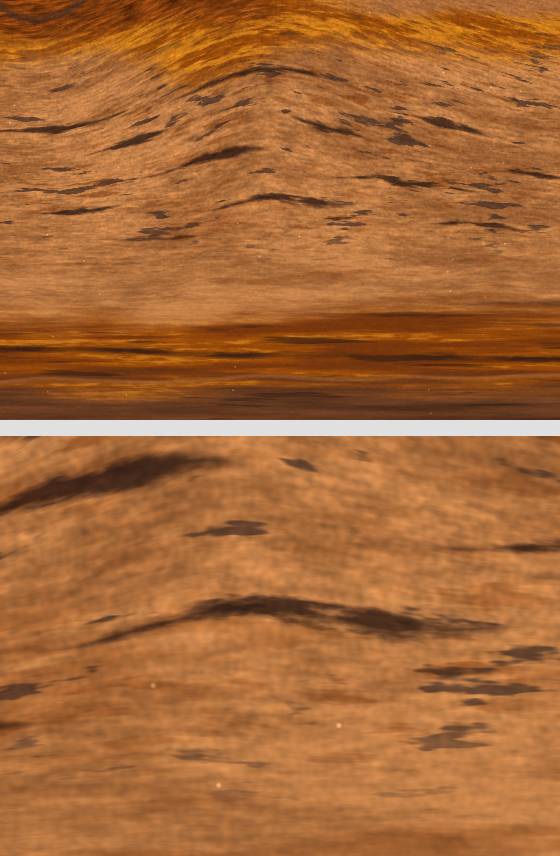
Top, the full canvas; bottom, a detail of the centre.
Reproduce this texture procedurally as a Shadertoy shader.

```glsl
// Polished wood: tan grain arching over a swell, with amber bands above and below.
// A bent height "flow" follows the grain; gradient noise stretched along it gives
// fibres, pores and dark strands, then soft masks lay in the amber and shaded bands.

vec2 hash2(vec2 p) {
    vec3 q = fract(p.xyx * vec3(0.1031, 0.1030, 0.0973));
    q += dot(q, q.yzx + 33.33);
    return fract((q.xx + q.yz) * q.zy);
}

float corner(vec2 cell, vec2 offset, vec2 f) {
    return dot(hash2(cell + offset) * 2.0 - 1.0, f - offset);
}

// Gradient noise, roughly -0.6 to 0.6
float gnoise(vec2 p) {
    p += 71.0;
    vec2 i = floor(p), f = p - i;
    vec2 u = f * f * f * (f * (f * 6.0 - 15.0) + 10.0);
    float low = mix(corner(i, vec2(0, 0), f), corner(i, vec2(1, 0), f), u.x);
    float high = mix(corner(i, vec2(0, 1), f), corner(i, vec2(1, 1), f), u.x);
    return mix(low, high, u.y);
}

float fbm(vec2 p) {
    float sum = 0.0, amp = 1.0;
    for (int i = 0; i < 4; i++) {
        sum += amp * gnoise(p);
        p = p * 2.03 + 17.3;
        amp *= 0.55;
    }
    return sum;
}

// Height straightened so that grain lines become level
float grainFlow(vec2 p) {
    float swell = 0.14 * smoothstep(0.05, 0.66, p.x) - 0.12 * smoothstep(0.6, 1.45, p.x);
    float bend = smoothstep(0.28, 0.85, p.y) + 0.45 * smoothstep(0.6, 1.0, p.y);
    return p.y - swell * bend + 0.014 * gnoise(p * vec2(4.0, 5.0));
}

// Long dark strands along the grain, frayed and broken by fine noise
float strands(vec2 g) {
    float sum = 0.0;
    float fray = fbm(g * vec2(22.0, 130.0) + 3.0);
    for (int i = 0; i < 12; i++) {
        float k = float(i);
        vec2 c = vec2(0.1 + 1.25 * fract(k * 0.618 + 0.22), 0.42 + 0.024 * k);
        float reach = 0.1 + 0.14 * hash2(vec2(k, 5.0)).x;
        vec2 d = g - c;
        d.y += 0.02 * gnoise(vec2(g.x * 7.0, k * 3.7));
        float taper = 1.0 - smoothstep(0.1, 1.0, abs(d.x) / reach);
        float width = 0.0065 * taper * (0.8 + 1.6 * gnoise(vec2(g.x * 14.0, k * 5.3)));
        float core = smoothstep(-0.003, 0.004, width - abs(d.y) + 0.007 * fray * taper);
        sum = max(sum, core * smoothstep(0.0, 0.25, taper));
    }
    return sum;
}

void mainImage(out vec4 fragColor, in vec2 fragCoord) {
    vec2 p = fragCoord / iResolution.y;
    p.x *= 4.0 / 3.0 * iResolution.y / iResolution.x;
    vec2 g = vec2(p.x, grainFlow(p));

    vec3 tan1 = vec3(0.76, 0.50, 0.285), tan2 = vec3(0.61, 0.38, 0.205);
    vec3 gold = vec3(0.78, 0.47, 0.10), amber = vec3(0.58, 0.285, 0.04);
    vec3 russet = vec3(0.46, 0.21, 0.05), umber = vec3(0.40, 0.23, 0.13);
    vec3 ink = vec3(0.19, 0.11, 0.08);

    // Layers of noise along the grain
    float cloud = fbm(g * vec2(2.0, 6.0));
    float bands = fbm(g * vec2(2.5, 26.0) + 9.0);
    float fibre = fbm(g * vec2(18.0, 110.0));
    float rows = fbm(p * vec2(1.6, 32.0) + vec2(3.0, 1.5));

    // Tan body
    float body = smoothstep(-0.5, 0.5, cloud + 0.8 * bands + 0.4 * fibre);
    vec3 col = mix(tan2, tan1, body);

    // Amber above, with russet shadow to the left and pale wood to the right
    float edge = 0.89 - 0.09 * exp(-pow((p.x - 0.48) / 0.17, 2.0)) - 0.03 * (1.0 - smoothstep(0.0, 0.4, p.x));
    float top = smoothstep(-0.045, 0.045, p.y - edge + 0.05 * cloud + 0.03 * fibre);
    vec3 topCol = mix(amber, gold, smoothstep(-0.3, 0.25, bands + 0.7 * fibre));
    float shade = smoothstep(0.89, 0.96, p.y + 0.09 * cloud + 0.04 * bands) * (1.0 - smoothstep(0.5, 0.75, p.x));
    topCol = mix(topCol, russet * (1.0 + 0.6 * fibre), 0.9 * shade);
    float pale = smoothstep(0.95, 0.985, p.y + 0.03 * bands) * smoothstep(0.65, 0.95, p.x);
    topCol = mix(topCol, tan2 * 1.08, pale);
    col = mix(col, topCol, top);

    // Knot at the upper left
    float knot = length((p - vec2(0.1, 1.01)) * vec2(1.0, 1.6)) + 0.06 * cloud + 0.02 * fibre;
    col = mix(col, ink + 0.06, 0.6 * (1.0 - smoothstep(0.004, 0.03, abs(knot - 0.1))));

    // Level amber bands below, running into a dull dark foot
    float bottom = 1.0 - smoothstep(0.2, 0.31, p.y + 0.05 * cloud + 0.06 * rows);
    vec3 low = mix(russet, amber, smoothstep(-0.2, 0.15, rows));
    low = mix(low, gold, 0.75 * smoothstep(0.15, 0.5, rows + 0.4 * fibre));
    low = mix(low, umber * (1.0 + 0.5 * rows), 1.0 - smoothstep(0.04, 0.13, p.y + 0.07 * rows));
    low = mix(low, ink, 0.6 * smoothstep(0.22, 0.5, fbm(p * vec2(2.5, 45.0) + 80.0)));
    col = mix(col, low, bottom);
    float seam = abs(p.y - 0.168 + 0.015 * p.x + 0.02 * gnoise(p * vec2(3.0, 1.0)) + 0.006 * fibre);
    float seamGap = smoothstep(-0.35, 0.2, gnoise(p * vec2(5.0, 14.0)));
    col = mix(col, ink, 0.85 * seamGap * (1.0 - smoothstep(0.001, 0.011, seam)));
    float gleam = abs(p.y - 0.09 - 0.012 * p.x + 0.02 * gnoise(vec2(p.x * 4.0, 8.0)));
    col = mix(col, tan2, 0.55 * (1.0 - smoothstep(0.001, 0.008, gleam)));

    // Reddish flecks, clustered ragged dashes and long strands
    float middle = smoothstep(0.32, 0.48, p.y) * (1.0 - 0.5 * top);
    float patchy = smoothstep(-0.2, 0.25, gnoise(g * vec2(3.5, 7.0) + 4.0));
    float fleck = smoothstep(0.08, 0.4, fbm(g * vec2(10.0, 75.0) + 31.0));
    float dash = smoothstep(0.3, 0.48, fbm(g * vec2(9.0, 58.0) + 57.0) + 0.16 * patchy - 0.04);
    float ribbon = smoothstep(0.1, 0.5, fbm(g * vec2(3.0, 38.0) + 23.0));
    col = mix(col, russet + 0.04, 0.35 * ribbon * smoothstep(0.24, 0.34, p.y) * (1.0 - top));
    col = mix(col, russet + 0.02, 0.55 * fleck * (0.3 + 0.7 * patchy) * middle);
    col = mix(col, ink + 0.06, 0.72 * dash * middle);
    col = mix(col, ink, 0.82 * strands(g) * middle);

    // Fine fibres, glitter and sparse dust, crisper toward the top
    float crisp = mix(0.4, 1.0, smoothstep(0.2, 0.6, p.y));
    col *= 1.02 + crisp * (0.16 * fibre + 0.2 * gnoise(g * vec2(60.0, 190.0)) + 0.16 * gnoise(p * 150.0));
    vec2 cell = floor(p * 22.0), spot = hash2(cell + 40.0);
    float dust = 1.0 - smoothstep(0.01, 0.07, length(fract(p * 22.0) - 0.2 - 0.6 * spot));
    col += 0.22 * dust * step(0.95, hash2(cell + 9.0).x);

    fragColor = vec4(clamp(col, 0.0, 1.0), 1.0);
}
```
